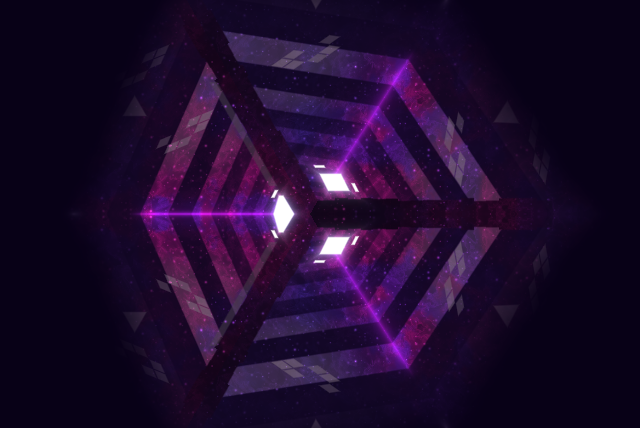
A Shadertoy shader for this background:

```glsl
// Three-armed crystal tunnel: nested chevrons of violet nebula around white cores.

const vec2  CENTER      = vec2(-0.023, 0.0);
const vec2  RIGHT_AXIS  = vec2(0.537, 0.843);  // spine of the upper right sector
const float RIGHT_SCALE = 0.93;
const float CHEVRON     = 0.44;                // slant of the chevron sides
const float RIM         = 0.40;                // edge of the outer bright band
const float BAND_RATIO  = 0.70;
const float ARM_WIDTH   = 0.034;
const vec3  NIGHT  = vec3(0.030, 0.003, 0.090);
const vec3  SHADOW = vec3(0.055, 0.020, 0.120);
const vec3  RED    = vec3(0.400, 0.035, 0.230);
const vec3  VIOLET = vec3(0.250, 0.060, 0.390);
const vec3  BLUE   = vec3(0.100, 0.080, 0.270);
const vec3  BEAM   = vec3(0.500, 0.050, 0.600);
const vec3  GLASS  = vec3(0.490, 0.430, 0.490);

float hash(vec2 p) {
    return fract(sin(dot(p, vec2(127.1, 311.7))) * 43758.5453);
}

float noise(vec2 p) {
    vec2 i = floor(p), f = fract(p);
    f *= f * (3.0 - 2.0 * f);
    return mix(mix(hash(i), hash(i + vec2(1, 0)), f.x),
               mix(hash(i + vec2(0, 1)), hash(i + vec2(1, 1)), f.x), f.y);
}

float fbm(vec2 p) {
    float sum = 0.0, amp = 0.5;
    for (int i = 0; i < 5; i++) {
        sum += amp * noise(p);
        p = mat2(1.6, 1.2, -1.2, 1.6) * p + 7.3;
        amp *= 0.55;
    }
    return sum;
}

// Coverage of a shape from its signed distance
float fill(float d) {
    float px = 1.0 / iResolution.y;
    return 1.0 - smoothstep(-px, px, d);
}

float slab(vec2 p, vec2 halfSize, float shear) {
    vec2 d = abs(vec2(p.x + shear * p.y, p.y)) - halfSize;
    return max(d.x, d.y);
}

float triangle(vec2 p, float r) {
    return max(dot(vec2(abs(p.x), p.y), vec2(0.866, 0.5)), -p.y) - r;
}

// Cluster of skewed glass tiles
float tiles(vec2 p, float radius) {
    vec2 g = vec2(p.x + 0.5 * p.y, p.y) / 0.024;
    vec2 cell = floor(g), f = abs(fract(g) - 0.5);
    float d = (max(f.x, f.y) - 0.44) * 0.024;
    float keep = step(length(cell + 0.5) * 0.024, radius) * step(0.35, hash(cell + 4.0));
    return fill(d) * keep * (0.6 + 0.4 * hash(cell));
}

// Scattered points of light
float stars(vec2 p, float scale) {
    vec2 g = p * scale, cell = floor(g);
    vec2 spot = 0.2 + 0.6 * vec2(hash(cell), hash(cell + 19.0));
    float r = length(g - cell - spot);
    return exp(-r * r * 70.0) * pow(hash(cell + 41.0), 5.0);
}

void mainImage(out vec4 fragColor, in vec2 fragCoord) {
    vec2 p = (fragCoord - 0.5 * iResolution.xy) / iResolution.y - CENTER;
    vec2 q = vec2(p.x, abs(p.y));

    // Sector frame: x runs along the spine, y across it
    bool left = q.x < -0.577 * q.y;
    vec2 s = left ? vec2(-q.x, q.y)
                  : RIGHT_SCALE * vec2(dot(q, RIGHT_AXIS), dot(q, vec2(RIGHT_AXIS.y, -RIGHT_AXIS.x)));
    float v = abs(s.y);
    float d = max(s.x + CHEVRON * v, 0.01);

    // Chevron bands shrinking toward the center
    float t = fract(log(d / RIM) / log(BAND_RATIO));
    float w = min(6.0 / (iResolution.y * d), 0.2);
    float lit = smoothstep(0.0, w, t) - smoothstep(0.5, 0.5 + w, t);
    float inside = fill(d - RIM);
    float fade = 1.0 - smoothstep(0.44, 0.60, d + 0.05 * (fbm(q * 9.0) - 0.5));

    // Nebula with fine filaments
    float cloud = fbm(q * 11.0 + 3.0);
    float warp = fbm(q * 22.0 + 3.0 * cloud);
    float veins = pow(1.0 - abs(2.0 * fbm(q * 30.0 + 2.0 * warp) - 1.0), 5.0);
    vec3 gas = mix(VIOLET, RED, smoothstep(0.38, 0.62, fbm(q * 14.0 + 20.0)));
    if (!left) gas = mix(gas, BLUE, 0.8 * smoothstep(0.06, -0.12, s.y));
    float density = 0.25 + 0.65 * warp + 0.45 * veins;
    float depth = mix(0.55, 0.16, smoothstep(0.10, 0.32, d));
    float glow = mix(0.13 + 0.07 * lit, mix(depth, 0.95, lit), inside);
    vec3 col = SHADOW + gas * density * glow;

    // Pale glass on the sides of the bright bands
    float haze = lit * smoothstep(0.05, 0.17, v) * smoothstep(0.16, 0.30, d);
    col = mix(col, GLASS * 0.7, haze * mix(0.05, 0.40, inside));
    vec2 side = vec2(v, d);
    float shards = tiles(side - vec2(0.198, 0.380), 0.048) * 0.6
                 + tiles(side - vec2(0.350, 0.550), 0.045) * 0.35
                 + fill(triangle(vec2(s.x - 0.41, v - 0.245), 0.016)) * 0.4;
    col = mix(col, GLASS, min(shards, 1.0));

    // Spine beams
    float along = smoothstep(0.06, 0.12, s.x) * (1.0 - smoothstep(0.36, 0.43, s.x));
    float core = left ? exp(-v * 330.0) * 1.1 : exp(-v * 160.0) * 0.55;
    col += BEAM * along * (core + 0.28 * exp(-v * 40.0));
    col += GLASS * 0.8 * exp(-length((s - vec2(0.553, 0.0)) * vec2(1.0, 2.0)) * 110.0);

    // Dark arms with stepped edges
    vec2 armA = vec2(q.x, q.y);
    vec2 armB = vec2(dot(q, vec2(-0.5, 0.866)), dot(q, vec2(0.866, 0.5)));
    bool useA = q.x > 0.0 && armA.y < abs(armB.y);
    vec2 arm = useA ? armA : armB;
    float jag = 0.008 * (hash(vec2(floor(arm.x * 34.0), 2.0)) - 0.5);
    float armShape = fill(max(abs(arm.y) - ARM_WIDTH - jag, -arm.x - 0.03));
    float armFade = 1.0 - smoothstep(0.48, 0.62, arm.x);
    float armGlow = useA ? 0.12 + 0.25 * smoothstep(0.15, 0.35, arm.x)
                         : mix(0.50, 0.22, smoothstep(0.05, 0.40, arm.x));
    vec3 armCol = SHADOW * 0.6 + mix(gas, RED, 0.5) * density * armGlow;
    col = mix(col, armCol, armShape * armFade);
    float ledge = useA ? 1.0 : slab(arm - vec2(0.24, -ARM_WIDTH - 0.008), vec2(0.14, 0.008), 0.6);
    col = mix(col, GLASS * 0.6, 0.5 * fill(ledge));

    // Sparkles, then the fall into night
    float sparkle = stars(q, 42.0) + 0.7 * stars(q + 0.37, 75.0);
    col += (gas + vec3(0.15, 0.1, 0.2)) * sparkle * mix(0.35, 1.0, inside);
    col = mix(NIGHT, col, fade);

    // White cores and their splinters
    vec2 r = q - vec2(0.057, 0.074);
    float gem = slab(r, vec2(0.025, 0.020), 0.5);
    float kite = max(max(q.x + 0.037 + 0.6 * q.y, -0.086 - q.x + 0.3 * q.y), q.y - 0.043);
    float splinter = min(slab(r - vec2(-0.035, 0.037), vec2(0.012, 0.003), 0.5),
                         slab(r - vec2(0.048, -0.012), vec2(0.004, 0.010), 0.5));
    splinter = min(splinter, slab(q - vec2(-0.083, 0.047), vec2(0.004, 0.009), -0.5));
    float white = min(min(gem, kite), splinter);
    float halo = exp(-max(min(gem, kite), 0.0) * 85.0);
    col += vec3(0.38, 0.40, 0.46) * halo;
    col = mix(col, vec3(1.0), fill(white));

    fragColor = vec4(clamp(col, 0.0, 1.0), 1.0);
}
```
